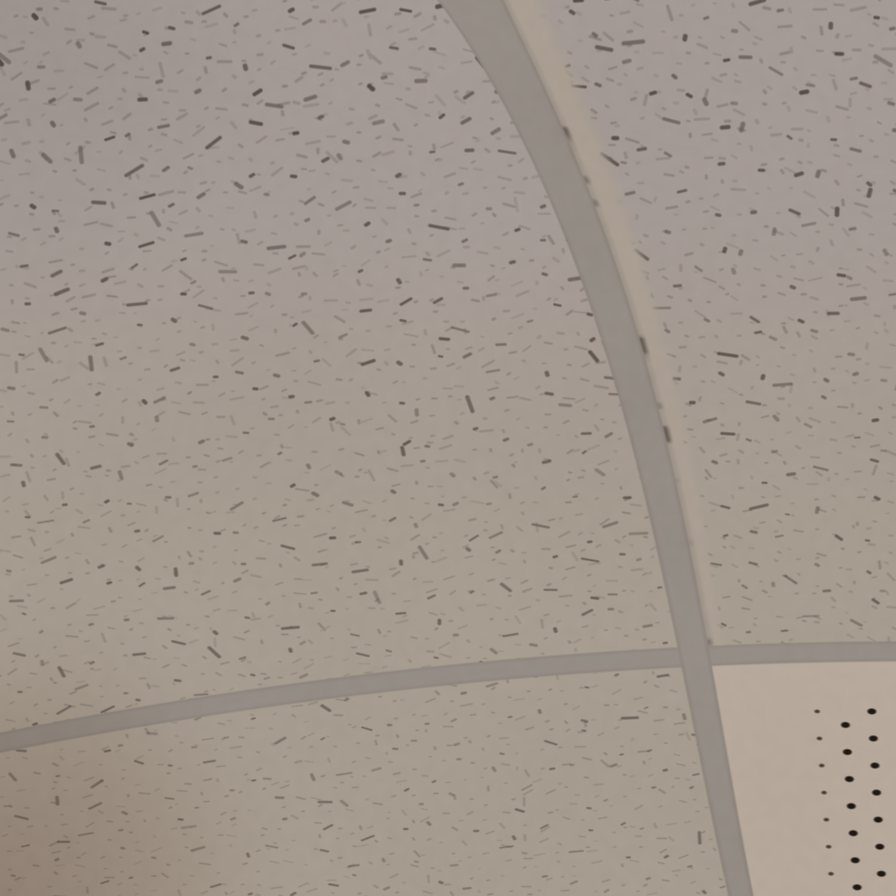
Reproduce this texture procedurally as a three.js fragment shader.

```glsl
// Speckled acoustic ceiling tiles divided by curved metal rails, with a perforated corner panel.
varying vec2 vUv;

const vec3 TILE_COOL = vec3(0.645, 0.605, 0.585);
const vec3 TILE_WARM = vec3(0.650, 0.610, 0.560);
const vec3 RIM_COLOR = vec3(0.665, 0.620, 0.570);
const vec3 RAIL_COLOR = vec3(0.580, 0.550, 0.520);
const vec3 PANEL_COLOR = vec3(0.715, 0.660, 0.605);
const vec3 SPECK_DARK = vec3(0.300, 0.265, 0.245);
const vec3 SPECK_FAINT = vec3(0.460, 0.420, 0.390);
const vec3 HOLE_COLOR = vec3(0.120, 0.095, 0.080);
const float SOFT = 0.0016;

vec2 hash2(vec2 p) {
  vec2 q = vec2(dot(p, vec2(127.1, 311.7)), dot(p, vec2(269.5, 183.3)));
  return fract(sin(q) * 43758.55);
}

float gradientDot(vec2 cell, vec2 f, vec2 corner) {
  return dot(hash2(cell + corner) * 2.0 - 1.0, f - corner);
}

float gradientNoise(vec2 p) {
  vec2 i = floor(p), f = fract(p);
  vec2 u = f * f * (3.0 - 2.0 * f);
  float low = mix(gradientDot(i, f, vec2(0.0)), gradientDot(i, f, vec2(1.0, 0.0)), u.x);
  float high = mix(gradientDot(i, f, vec2(0.0, 1.0)), gradientDot(i, f, vec2(1.0)), u.x);
  return mix(low, high, u.y);
}

// Soft coverage: one where the signed distance is negative
float fill(float d) {
  return 1.0 - smoothstep(-SOFT, SOFT, d);
}

float capsule(vec2 p, float angle, float halfLength, float radius) {
  vec2 axis = vec2(cos(angle), sin(angle));
  float along = clamp(dot(p, axis), -halfLength, halfLength);
  return length(p - axis * along) - radius;
}

// One randomly turned fissure in each jittered grid cell
float specks(vec2 p, float cells, float tilt, float size, float seed) {
  vec2 home = floor(p * cells);
  float ink = 0.0;
  for (int j = -1; j <= 1; j++) {
    for (int i = -1; i <= 1; i++) {
      vec2 cell = home + vec2(float(i), float(j));
      vec2 place = hash2(cell + seed);
      vec2 form = hash2(cell + seed + 57.0);
      vec2 offset = p - (cell + 0.05 + 0.9 * place) / cells;
      float turn = hash2(cell + seed + 91.0).x - 0.5;
      float angle = tilt + turn * 1.1 + 1.2 * step(0.84, form.y);
      float halfLength = size * mix(0.15, 1.0, form.x * form.x * form.x);
      float d = capsule(offset, angle, halfLength, size * mix(0.13, 0.24, form.y));
      ink = max(ink, fill(d) * mix(0.45, 1.0, place.x));
    }
  }
  return ink;
}

// Staggered columns of holes, drifting right as they descend
float holes(vec2 p) {
  float ink = 0.0;
  for (int i = 0; i < 3; i++) {
    float column = float(i);
    float x = 0.912 + 0.0305 * column + (p.y - 0.794) * (0.085 - 0.013 * column);
    float row = (p.y - 0.794) / 0.0302 - 0.5 * mod(column, 2.0);
    float y = (row - floor(row + 0.5)) * 0.0302;
    float radius = i == 0 ? 0.0028 : 0.0048;
    float d = (length(vec2(p.x - x, y * 1.5)) - radius) * 0.8;
    ink = max(ink, fill(d) * step(-0.5, row) * (i == 0 ? 0.75 : 1.0));
  }
  return ink;
}

void main() {
  // Depth is measured downward from the top edge
  vec2 p = vec2(vUv.x, 1.0 - vUv.y);
  float t = p.y;

  // Rail centre lines and tapering widths
  float side = p.x - (0.525 + t * (0.61 + t * (-0.525 + t * 0.217)));
  float railHalf = 0.014 + 0.012 * (1.0 - t) + 0.011 * exp(-12.0 * t);
  float below = t - (0.829 - 0.2 * p.x + 0.098 * p.x * p.x);
  float steep = (abs(side) - railHalf) * 0.92;
  float level = abs(below) - 0.0112;
  float onRight = step(0.0, side);
  float isLower = step(0.0, below);

  // Tile surface and the plain rim beside the steep rail
  vec3 color = mix(TILE_COOL, TILE_WARM, smoothstep(0.2, 0.65, t));
  float rimWidth = 0.042 * (1.0 - 0.85 * t);
  float rim = onRight * (1.0 - isLower) * (1.0 - smoothstep(0.6, 1.1, steep / rimWidth));
  color = mix(color, RIM_COLOR, rim);

  // Fissures shrink and fade with distance
  vec2 grain = vec2(p.x, t + 0.16 * t * t) + onRight * vec2(3.1, 1.7);
  float tilt = mix(-0.15, 0.18, onRight);
  float size = mix(0.0115, 0.0078, t);
  float faint = specks(grain, 47.0, tilt, size * 0.72, 11.0);
  float dark = specks(grain, 24.0, tilt, size, 37.0);
  color = mix(color, SPECK_FAINT, faint * 0.55 * (1.0 - rim));
  color = mix(color, SPECK_DARK, dark * mix(0.92, 0.62, t) * (1.0 - rim));

  // Broken shadow along the rail, then the perforated panel
  float chips = smoothstep(0.08, 0.3, gradientNoise(vec2(t * 48.0, 4.3)));
  float shadow = onRight * (1.0 - isLower) * (1.0 - smoothstep(0.001, 0.008, steep));
  color = mix(color, SPECK_DARK, shadow * (0.12 + 0.6 * chips));
  vec3 panel = mix(PANEL_COLOR, HOLE_COLOR, holes(p));
  color = mix(color, panel, onRight * isLower);

  // Rails with slightly shaded borders
  vec3 rail = RAIL_COLOR * (1.0 + 0.025 * gradientNoise(p * 9.0));
  color = mix(color, rail * (1.0 - 0.05 * smoothstep(-0.005, 0.0, level)), fill(level));
  color = mix(color, rail * (1.0 - 0.06 * smoothstep(-0.006, 0.0, steep)), fill(steep));

  // Broad lighting, the dim lower left corner and fine mottling
  float corner = 1.0 - smoothstep(0.0, 0.36, length(p - vec2(0.0, 1.0)));
  color *= 1.0 - corner * vec3(0.13, 0.17, 0.19);
  color *= 1.0 - 0.04 * smoothstep(0.35, 0.0, p.x) * smoothstep(0.4, 0.0, t);
  color += 0.012 * gradientNoise(p * 70.0) + 0.012 * gradientNoise(p * 5.0);
  gl_FragColor = vec4(color, 1.0);
}
```
